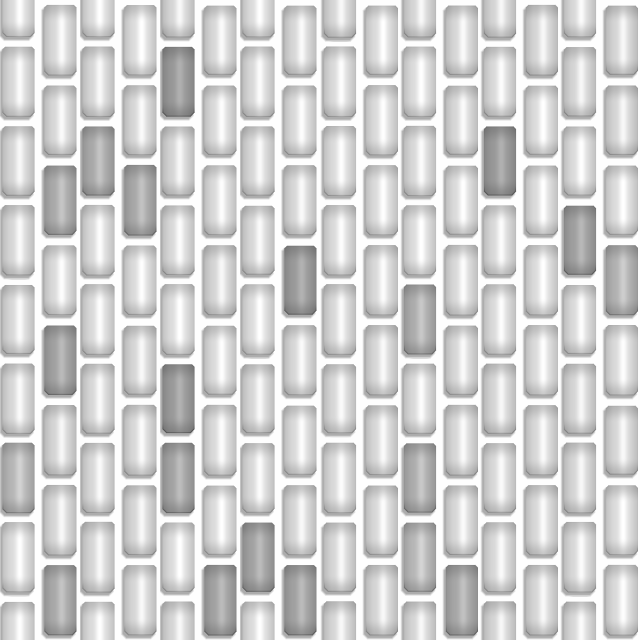
This pattern is drawn by a Shadertoy shader. Its source:

```glsl
// Staggered columns of glossy grey upright tiles on white, a few of them darker.

const float COLUMNS = 16.0;                    // one unit = one column width
const vec2  TILE_HALF = vec2(0.402, 0.872);
const vec2  SHADOW_OFFSET = vec2(-0.05, -0.07);
const float PAPER = 0.995;

float hash(vec2 id, float seed) {
    return fract(sin(dot(id, vec2(127.1, 311.7)) + seed * 74.7) * 4375.85);
}

// Box with cut corners, the lower ones cut deeper
float tileDistance(vec2 p, vec2 halfSize) {
    vec2 a = abs(p);
    float cut = p.y < 0.0 ? 0.1 : 0.065;
    float box = max(a.x - halfSize.x, a.y - halfSize.y);
    float corner = (a.x + a.y - halfSize.x - halfSize.y + cut) * 0.7071;
    return max(box, corner);
}

// Polished face: bright vertical streak, shaded sides and ends; s spans -1..1
float glossShade(vec2 s) {
    float sides = smoothstep(0.45, 1.0, abs(s.x));
    float ends = smoothstep(0.5, 1.0, abs(s.y));
    float k = (s.x - 0.08) / 0.28;
    float streak = exp(-k * k);
    return 0.845 - 0.08 * sides - 0.12 * ends + 0.145 * streak * (1.0 - 0.6 * ends);
}

// Brightness factor: mostly light, about one tile in seven dark
float tileTone(vec2 id) {
    float light = mix(0.975, 1.015, hash(id, 1.0));
    float dark = mix(0.68, 0.84, hash(id, 2.0));
    return mix(light, dark, step(0.85, hash(id, 3.0)));
}

// Faint stray hairline in the gap under some tiles
float hairline(vec2 p, float halfHeight, float pixel) {
    float thickness = max(0.012, 0.5 * pixel);
    float line = 1.0 - smoothstep(0.0, thickness, abs(p.y + halfHeight + 0.1));
    return line * (1.0 - smoothstep(0.15, 0.3, abs(p.x)));
}

void mainImage(out vec4 fragColor, in vec2 fragCoord) {
    vec2 uv = fragCoord / iResolution.xy;
    float pixel = COLUMNS / iResolution.y;
    vec2 grid = vec2(uv.x, 1.0 - uv.y) * COLUMNS;   // y runs downwards

    // Column and row, with pairs of columns spread unevenly
    float column = floor(grid.x);
    float odd = mod(column, 2.0);
    float nudge = mix(-0.0375, 0.0104, odd) + 0.0375 * step(8.0, column);
    float pitch = mix(1.981, 2.0, odd);
    float firstRow = mix(0.0625, 1.005, odd);
    float row = floor((grid.y - firstRow) / pitch + 0.5);
    vec2 p = vec2(grid.x - column - 0.5 - nudge, firstRow + row * pitch - grid.y);
    vec2 id = vec2(column, mod(row, 8.0));

    // Slight irregularity in height
    vec2 halfSize = TILE_HALF;
    halfSize.y += 0.024 * (hash(id, 4.0) - 0.5);

    // Paper, drop shadow and hairlines
    float shadowEdge = tileDistance(p - SHADOW_OFFSET, halfSize);
    float shade = PAPER - 0.32 * (1.0 - smoothstep(-0.03, 0.05, shadowEdge));
    float marked = step(0.75, hash(id, 5.0)) * (1.0 - odd);
    shade -= 0.1 * marked * hairline(p, halfSize.y, pixel);

    // Tile face with a thin dark lower rim
    float edge = tileDistance(p, halfSize);
    float face = glossShade(p / halfSize) * tileTone(id);
    float lower = smoothstep(0.7, 0.95, -p.y / halfSize.y);
    face -= (0.03 + 0.14 * lower) * smoothstep(-0.045, 0.0, edge);
    shade = mix(shade, face, clamp(0.5 - edge / pixel, 0.0, 1.0));

    fragColor = vec4(vec3(clamp(shade, 0.0, 1.0)), 1.0);
}
```
